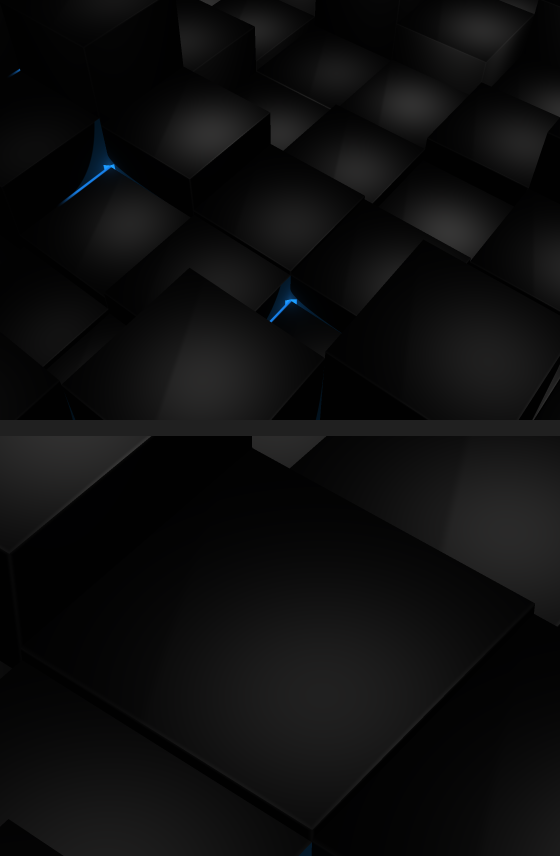
Top: the whole. Bottom: its middle third, enlarged.
Give the GLSL for this background, as a WebGL 1 fragment shader.

```glsl
precision highp float;
// A field of dark square blocks of uneven height, seen obliquely from above.
// Each ray walks the block grid cell by cell; tops carry soft grey pools of
// light, and some inner corners leak blue light along the floor and walls.

uniform vec2 u_resolution;

const float FOCAL = 1.9;          // lens length in canvas heights
const float PITCH = 0.84;         // downward tilt, radians
const float YAW = 0.67;           // turn of the grid, radians
const float DISTANCE = 6.6;       // eye to target, in blocks
const vec3 TARGET = vec3(0.5, 0.3, 0.5);
const float MAX_HEIGHT = 1.9;
const float SEED = 17.0;
const float LEAK_CHANCE = 0.75;
const float BEVEL = 0.014;
const vec3 BASE = vec3(0.006, 0.006, 0.007);
const vec3 GREY = vec3(1.0, 0.99, 0.98);
const vec3 FAN_DIM = vec3(0.005, 0.06, 0.10);
const vec3 FAN_LIT = vec3(0.03, 0.15, 0.26);
const vec3 NEON = vec3(0.10, 0.55, 1.0);
const int MAX_STEPS = 24;
const int SAMPLES = 3;            // per axis, for smooth edges

float hash(vec2 cell, float salt) {
  vec3 q = fract(vec3(cell.xyx + SEED + salt) * vec3(0.1031, 0.1030, 0.0973));
  q += dot(q, q.yzx + 33.33);
  return fract((q.x + q.y) * q.z);
}

// Low blocks in the middle, with taller ones around them.
float blockHeight(vec2 cell) {
  float rim = smoothstep(0.3, 2.4, length(cell));
  return MAX_HEIGHT * pow(hash(cell, 0.0), 2.0) * mix(0.35, 1.0, rim);
}

// Light falls off toward the left of the view.
float roomLight(vec2 ground) {
  float right = dot(ground - TARGET.xz, vec2(sin(YAW), -cos(YAW)));
  return mix(0.2, 1.0, smoothstep(-2.5, -0.7, right));
}

// Blue light leaking from the far inner corner above a cell.
vec3 cornerLeak(vec3 p, vec2 cell, vec3 colour) {
  float ground = blockHeight(cell);
  float rise = min(blockHeight(cell + vec2(1.0, 0.0)),
                   blockHeight(cell + vec2(0.0, 1.0))) - ground;
  if (rise < 0.2 || hash(cell, 5.0) > LEAK_CHANCE) return colour;
  vec2 away = max(cell + 1.0 - p.xz, 0.0);
  float up = max(p.y - ground, 0.0);
  float along = away.x + away.y;
  float reach = length(vec3(away, up));

  // Concave fans: tall on the left wall, low on the right wall.
  bool onWall = min(away.x, away.y) < 0.001 && up > 0.001;
  vec2 size = away.y < away.x ? vec2(0.55, 1.25) : vec2(0.85, 0.16);
  float fan = sqrt(along / size.x) + sqrt(up / size.y);
  if (onWall) {
    vec3 fanColour = mix(FAN_DIM, FAN_LIT, exp(-reach * 3.5));
    colour = mix(colour, fanColour, 1.0 - smoothstep(0.97, 1.0, fan));
    // Two bright triangles meeting at the corner.
    float bow = step(up, along * 0.9 + 0.012) * (1.0 - smoothstep(0.06, 0.07, along));
    colour = mix(colour, NEON, bow);
  }
  // Thin strip along the foot of the left wall, and a small halo.
  float strip = 1.0 - smoothstep(0.008, 0.02, length(vec2(away.y, up)));
  strip *= 1.0 - smoothstep(0.35, 0.62, away.x);
  colour += NEON * 0.22 * exp(-reach * 11.0);
  return mix(colour, NEON, strip * 0.9);
}

vec3 shadeTop(vec3 p, vec2 cell) {
  vec2 local = p.xz - cell;
  vec2 spot = vec2(0.3, 0.15) + 0.32 * vec2(hash(cell, 1.0), hash(cell, 2.0));
  vec2 offset = local - spot;
  float pool = mix(0.09, 0.21, hash(cell, 3.0)) * exp(-5.5 * dot(offset, offset));
  // A faint straight reflection boundary across the face.
  float slant = local.y - 0.5 * local.x - 0.4 * hash(cell, 4.0);
  pool *= mix(1.0, 0.78, smoothstep(0.28, 0.32, slant));
  float edge = 1.0 - smoothstep(0.0, BEVEL, min(local.x, local.y));
  float tone = pool * (1.0 + 0.35 * edge) + 0.012 * edge;
  return cornerLeak(p, cell, BASE + GREY * tone * roomLight(p.xz));
}

vec3 shadeSide(vec3 p, vec2 cell, vec2 front, float top) {
  vec2 local = p.xz - cell;
  float along = front.x < cell.x ? local.y : local.x;
  float drop = top - p.y;
  float far = smoothstep(0.8, 3.5, cell.x + cell.y);
  float sheen = 0.16 * far * hash(cell, 6.0) * exp(-2.0 * drop);
  sheen *= exp(-5.0 * (along - 0.3) * (along - 0.3));
  float edge = 1.0 - smoothstep(0.0, BEVEL, min(drop, along));
  float tone = sheen + 0.025 * edge * exp(-1.5 * drop);
  return cornerLeak(p, front, BASE * 0.6 + GREY * tone * roomLight(p.xz));
}

vec3 traceBlocks(vec3 eye, vec3 dir) {
  float t = (MAX_HEIGHT + 0.01 - eye.y) / dir.y;
  vec2 cell = floor(eye.xz + t * dir.xz);
  vec2 front = cell;
  vec2 stride = vec2(dir.x < 0.0 ? -1.0 : 1.0, dir.z < 0.0 ? -1.0 : 1.0);
  vec2 slope = stride * max(abs(dir.xz), 0.00001);
  vec2 next = (cell + max(stride, 0.0) - eye.xz) / slope;
  for (int i = 0; i < MAX_STEPS; i++) {
    float top = blockHeight(cell);
    vec3 p = eye + t * dir;
    if (p.y < top) return shadeSide(p, cell, front, top);
    float tTop = (top - eye.y) / dir.y;
    t = min(next.x, next.y);
    if (tTop <= t) return shadeTop(eye + tTop * dir, cell);
    front = cell;
    vec2 axis = next.x < next.y ? vec2(1.0, 0.0) : vec2(0.0, 1.0);
    cell += axis * stride;
    next += axis / abs(slope);
  }
  return BASE;
}

void main() {
  vec3 right = vec3(sin(YAW), 0.0, -cos(YAW));
  vec3 ahead = vec3(cos(YAW), 0.0, sin(YAW));
  vec3 forward = ahead * cos(PITCH) - vec3(0.0, sin(PITCH), 0.0);
  vec3 up = ahead * sin(PITCH) + vec3(0.0, cos(PITCH), 0.0);
  vec3 eye = TARGET - forward * DISTANCE;
  vec3 sum = vec3(0.0);
  for (int j = 0; j < SAMPLES; j++) {
    for (int i = 0; i < SAMPLES; i++) {
      vec2 jitter = (vec2(float(i), float(j)) + 0.5) / float(SAMPLES) - 0.5;
      vec2 uv = (gl_FragCoord.xy + jitter - 0.5 * u_resolution) / u_resolution.y;
      vec3 dir = normalize(forward * FOCAL + right * uv.x + up * uv.y);
      sum += min(traceBlocks(eye, dir), 1.0);
    }
  }
  gl_FragColor = vec4(sum / float(SAMPLES * SAMPLES), 1.0);
}
```
